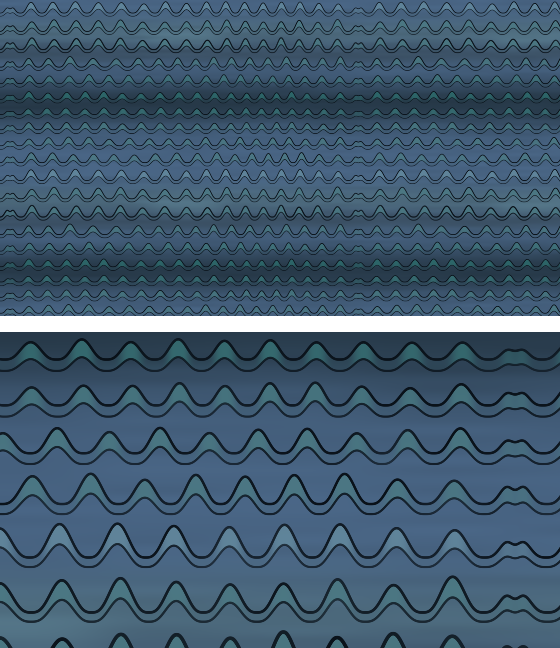
Top, the full canvas; bottom, a detail of the centre.
This pattern is drawn by a WebGL 1 fragment shader. Its source:

```glsl
precision highp float;
// Stacked rows of inked wave crests over dusky blue bands. Each row is a
// height curve that covers the row above it; row shapes and band colours
// repeat every ten rows down and once per tile across.

uniform vec2 u_resolution;

const float TAU = 6.2831853;
const float ROWS_ON_CANVAS = 18.87;
const float ROWS_PER_TILE = 10.0;
const float TILE_WIDTH = 20.8;   // all lengths are in row heights
const float SEAM_X = 21.4;
const float TOP_OFFSET = 0.437;

float hash(vec2 p) {
  return fract(sin(dot(p, vec2(12.99, 78.23))) * 4375.85);
}

float noise(vec2 p) {
  vec2 i = floor(p);
  vec2 f = fract(p);
  f = f * f * (3.0 - 2.0 * f);
  float low = mix(hash(i), hash(i + vec2(1.0, 0.0)), f.x);
  float high = mix(hash(i + vec2(0.0, 1.0)), hash(i + vec2(1.0, 1.0)), f.x);
  return mix(low, high, f.y);
}

// Soft bump that wraps over the vertical repeat.
float bump(float t, float center, float width) {
  float d = mod(t - center + 5.0, ROWS_PER_TILE) - 5.0;
  return exp(-d * d / (width * width));
}

float rowCycle(float row, float peak) {
  return cos(TAU * (row - peak) / ROWS_PER_TILE);
}

float tileCoord(float x) {
  return fract((x - SEAM_X) / TILE_WIDTH);
}

// Crest height from 0 in the trough to about 1 at the peak.
float crest(float x, float row) {
  float id = mod(row, ROWS_PER_TILE);
  float u = tileCoord(x);
  float count = floor(19.1 - 1.6 * rowCycle(row, 1.2));
  float warp = 0.018 * (cos(TAU * u) - 1.0)
             + 0.012 * (hash(vec2(id, 3.0)) - 0.5) * sin(2.0 * TAU * u);
  float phase = count * (u + warp);
  float c = pow(0.5 + 0.5 * cos(TAU * phase), 1.45);
  float wave = mod(floor(phase + 0.5), count);
  c *= 0.82 + 0.28 * hash(vec2(wave, id));
  // The crest on the seam is split in two.
  float d = min(u, 1.0 - u) * TILE_WIDTH;
  return c * (1.0 - 0.5 * exp(-30.0 * d * d));
}

vec3 bandColor(vec2 p) {
  float t = p.y + 0.25 * (noise(vec2(p.x * 0.3, p.y)) - 0.5);
  vec3 c = vec3(0.283, 0.392, 0.515);
  c = mix(c, vec3(0.30, 0.415, 0.49), bump(t, 1.55, 0.9));
  c = mix(c, vec3(0.235, 0.32, 0.40), bump(t, 2.75, 0.6));
  c = mix(c, vec3(0.155, 0.228, 0.29), bump(t, 5.75, 1.4));
  // Pale patch in the middle of each tile.
  float side = (tileCoord(p.x) - 0.5) * TILE_WIDTH / 2.3;
  float patchMask = exp(-side * side * side * side) * bump(t, 1.85, 0.5);
  c = mix(c, vec3(0.35, 0.49, 0.56), 0.65 * patchMask);
  // Faint horizontal brush streaks.
  return c * (0.95 + 0.08 * noise(p * vec2(0.35, 5.0)));
}

vec3 ribbonColor(vec3 band, float row, float height) {
  vec3 tip = mix(vec3(0.29, 0.475, 0.51), vec3(0.17, 0.42, 0.42),
                 bump(row, 5.2, 1.2));
  tip = mix(tip, vec3(0.39, 0.54, 0.62), bump(row, 0.0, 0.6));
  return mix(band * 0.97, tip, 0.1 + 0.75 * smoothstep(0.0, 0.95, height));
}

float stroke(float distance, float halfWidth, float pixel) {
  return 1.0 - smoothstep(halfWidth - 0.5 * pixel, halfWidth + 0.5 * pixel,
                          abs(distance));
}

// Lays one row over the colour already there.
vec3 drawRow(vec3 under, vec3 band, vec2 p, float row, float pixel) {
  float h = crest(p.x, row);
  float amp = 0.53 + 0.13 * rowCycle(row, 1.2);
  float slope = amp * (crest(p.x + 0.02, row) - crest(p.x - 0.02, row)) / 0.04;
  float base = row + 0.153 + 0.153 * rowCycle(row, 4.0);
  float outer = p.y - base - amp * (0.5 - h);
  float inner = p.y - base - 0.29 - 0.68 * amp * (0.5 - h);
  float outerDist = outer / sqrt(1.0 + slope * slope);
  float innerDist = inner / sqrt(1.0 + 0.46 * slope * slope);

  vec3 ribbon = ribbonColor(band, row, h);
  vec3 fill = mix(ribbon, band, smoothstep(-pixel, pixel, innerDist));
  vec3 color = mix(under, fill, smoothstep(-pixel, pixel, outerDist));

  float halfWidth = 0.026 + 0.011 * bump(row, 2.0, 0.8);
  float wear = 0.78 + 0.22 * noise(vec2(p.x * 0.9, row * 7.0));
  float ink = max(stroke(outerDist, halfWidth, pixel),
                  0.85 * stroke(innerDist, halfWidth * 0.85, pixel));
  return mix(color, vec3(0.035, 0.065, 0.095), ink * wear);
}

void main() {
  float pixel = ROWS_ON_CANVAS / u_resolution.y;
  vec2 p = vec2(gl_FragCoord.x, u_resolution.y - gl_FragCoord.y) * pixel;
  p.y -= TOP_OFFSET;
  vec3 band = bandColor(p);
  vec3 color = band;
  for (int i = -2; i <= 2; i++) {
    color = drawRow(color, band, p, floor(p.y) + float(i), pixel);
  }
  gl_FragColor = vec4(color, 1.0);
}
```
